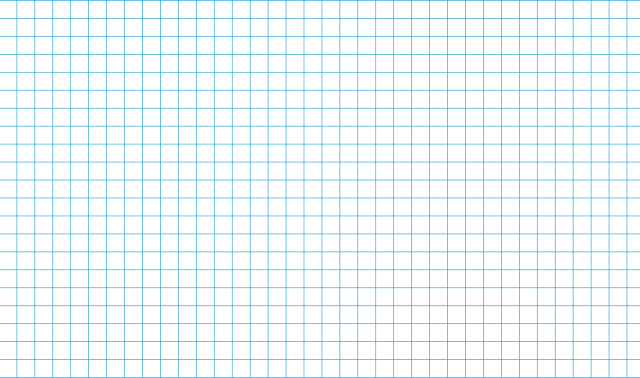
This pattern is drawn by a Shadertoy shader. Its source:

```glsl
// Fraction of a pixel covered by a line, per axis (box filter)
vec2 lineCoverage(vec2 dist, float halfWidth, float pixel) {
    vec2 upper = min(dist + 0.5 * pixel, vec2(halfWidth));
    vec2 lower = max(dist - 0.5 * pixel, vec2(-halfWidth));
    return max(upper - lower, 0.0) / pixel;
}

void mainImage(out vec4 fragColor, in vec2 fragCoord) {
    float pixel = 1.0 / iResolution.y;
    vec2 uv = fragCoord * pixel;

    // Signed distance to the nearest vertical and horizontal rule
    vec2 pitch = vec2(0.04747, 0.04751);
    vec2 cell = (uv - vec2(0.0447, 0.0011)) / pitch;
    vec2 dist = (fract(cell + 0.5) - 0.5) * pitch;

    // Thin blue rules on white paper, slightly denser where they cross
    vec2 rule = lineCoverage(dist, 0.00087, pixel);
    float ink = 1.0 - (1.0 - rule.x) * (1.0 - rule.y);
    vec3 color = mix(vec3(1.0), vec3(0.16, 0.65, 0.84), ink);

    fragColor = vec4(color, 1.0);
}
```
